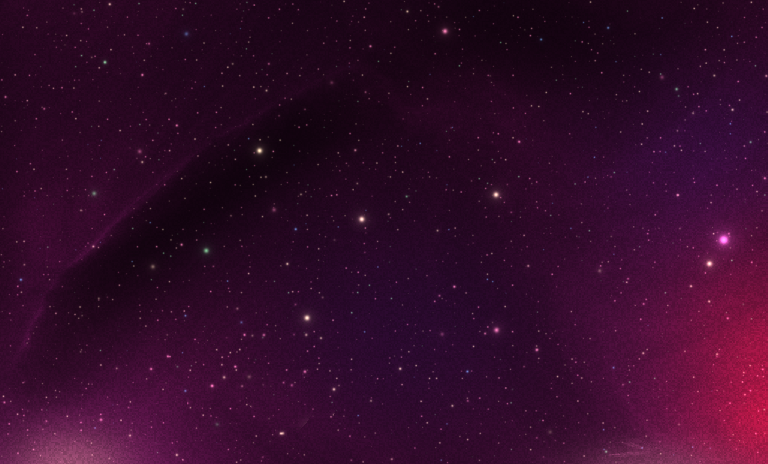
A Shadertoy shader for this texture:

```glsl
#define DARK vec3(0.095, 0.018, 0.085)
#define WINE vec3(0.21, 0.035, 0.16)
#define VIOLET vec3(0.18, 0.05, 0.25)
#define MAGENTA vec3(0.42, 0.09, 0.34)
#define CRIMSON vec3(0.74, 0.09, 0.27)
#define ROSE vec3(0.66, 0.36, 0.48)
#define CLOUD_SCALE 3.2
#define GRAIN 0.22
#define DUST_DENSITY 0.24
#define STAR_DENSITY 0.13
#define BEACON_DENSITY 0.20

float hash(vec2 p) {
    p = fract(p * vec2(0.1031, 0.1137));
    p += dot(p, p.yx + 33.33);
    return fract((p.x + p.y) * p.x * 17.3);
}

// Layered sines, turned and bent at every octave
float clouds(vec2 p) {
    const mat2 turn = mat2(0.8, 0.6, -0.6, 0.8);
    float sum = 0.0, amp = 0.5;
    for (int i = 0; i < 8; i++) {
        float k = float(i);
        p += 0.6 * sin(p.yx * 1.3 + vec2(k, 1.7 * k + 2.0));
        sum += amp * sin(p.x) * cos(p.y);
        p = turn * p * 1.8 + 3.1;
        amp *= 0.6;
    }
    return clamp(0.5 + 0.75 * sum, 0.0, 1.0);
}

float glow(vec2 p, vec2 center, vec2 size) {
    vec2 q = (p - center) / size;
    return exp(-dot(q, q));
}

// One star at most in each cell, with a soft halo
vec3 stars(vec2 p, float cells, float density, float radius, float halo, float seed) {
    vec2 id = floor(p * cells), key = id + seed;
    float pick = hash(key);
    vec2 spot = 0.2 + 0.6 * vec2(hash(key + 17.0), hash(key + 41.0));
    float d = length(p - (id + spot) / cells);
    float power = hash(key + 73.0);
    float size = radius * (0.65 + 0.5 * power);
    float blur = max(size, 0.6 / iResolution.y);
    float light = exp(-d * d / (blur * blur)) * size * size / (blur * blur);
    light += halo * exp(-d / (size * 1.7));
    light *= smoothstep(0.5, 0.3, d * cells * 0.8);
    float hue = hash(key + 97.0);
    vec3 tint = mix(vec3(1.0, 0.55, 0.72), vec3(0.95, 0.88, 0.68), smoothstep(0.3, 0.6, hue));
    tint = mix(tint, vec3(0.45, 0.85, 0.55), step(0.86, hue));
    tint = mix(tint, vec3(0.4, 0.7, 0.95), step(0.95, hue));
    return tint * light * step(pick, density) * (0.15 + 0.85 * power * power);
}

// Background gas and the large patches of colour
vec3 nebula(vec2 p) {
    float gas = clouds(p * CLOUD_SCALE);
    float wisps = clouds(p * vec2(4.5, 7.0) + 8.0 + gas);
    vec3 col = mix(DARK, WINE, 0.15 + 0.5 * gas * (0.5 + wisps));
    col = mix(col, VIOLET, 0.45 * glow(p, vec2(0.87, 0.27), vec2(0.30, 0.24)));
    col = mix(col, VIOLET * 1.15, 0.6 * gas * glow(p, vec2(1.52, 0.62), vec2(0.26, 0.25)));
    col += WINE * 0.7 * wisps * wisps * glow(p, vec2(0.97, 0.79), vec2(0.22, 0.08));

    // Curved filament: haze above it, shadow beneath
    float root = sqrt(max(p.x, 0.003));
    float d = (p.y - 0.065 - 0.92 * root) / sqrt(1.0 + 0.21 / (root * root));
    d += 0.035 * (wisps - 0.5);
    float along = smoothstep(0.95, 0.15, p.x) * smoothstep(0.0, 0.08, p.x);
    col *= 1.0 - 0.5 * exp(-pow((d + 0.10) / 0.09, 2.0)) * smoothstep(1.15, 0.6, p.x);
    col += WINE * 0.55 * gas * along * smoothstep(-0.02, 0.05, d) * exp(-4.0 * max(d, 0.0));
    col += MAGENTA * 0.5 * along * wisps * exp(-abs(d) * 90.0);
    col *= 1.0 - 0.4 * glow(p, vec2(1.15, 0.95), vec2(0.38, 0.16));

    // Lit gas along the lower edge
    float lit = 0.6 + 0.7 * gas;
    col = mix(col, MAGENTA, min(0.75 * lit * glow(p, vec2(0.12, -0.06), vec2(0.42, 0.32)), 1.0));
    col = mix(col, MAGENTA, min(0.85 * lit * glow(p, vec2(1.52, 0.02), vec2(0.38, 0.40)), 1.0));
    col = mix(col, CRIMSON, min(lit * glow(p, vec2(1.67, 0.10), vec2(0.20, 0.29)), 1.0));
    col = mix(col, ROSE, 0.8 * glow(p, vec2(0.15, -0.01), vec2(0.13, 0.08)));
    col = mix(col, ROSE, 0.6 * glow(p, vec2(1.42, -0.03), vec2(0.18, 0.07)));
    float vein = exp(-abs(wisps - 0.5) * 45.0);
    col += ROSE * 0.35 * vein * glow(p, vec2(1.31, 0.05), vec2(0.08, 0.09));
    return col;
}

void mainImage(out vec4 fragColor, in vec2 fragCoord) {
    vec2 p = fragCoord / iResolution.y;
    vec3 col = nebula(p);
    col *= 1.0 + GRAIN * (hash(floor(p * 310.0) + 5.0) - 0.5);

    // Dust, small stars, a cluster and a few bright beacons
    float cluster = glow(p, vec2(0.59, 0.19), vec2(0.12, 0.16));
    col += 0.55 * stars(p, 72.0, DUST_DENSITY, 0.0017, 0.02, 11.0);
    col += 0.7 * stars(p, 27.0, STAR_DENSITY, 0.0023, 0.12, 207.0);
    col += 0.8 * stars(p, 34.0, 0.5 * cluster, 0.0028, 0.15, 331.0);
    col += 0.9 * stars(p, 8.0, BEACON_DENSITY + 0.4 * cluster, 0.0045, 0.35, 419.0);
    vec2 q = p - vec2(1.56, 0.483);
    col += vec3(0.95, 0.45, 0.85) * (exp(-dot(q, q) / 0.00006) + 0.45 * exp(-length(q) / 0.014));
    fragColor = vec4(clamp(col, 0.0, 1.0), 1.0);
}
```
